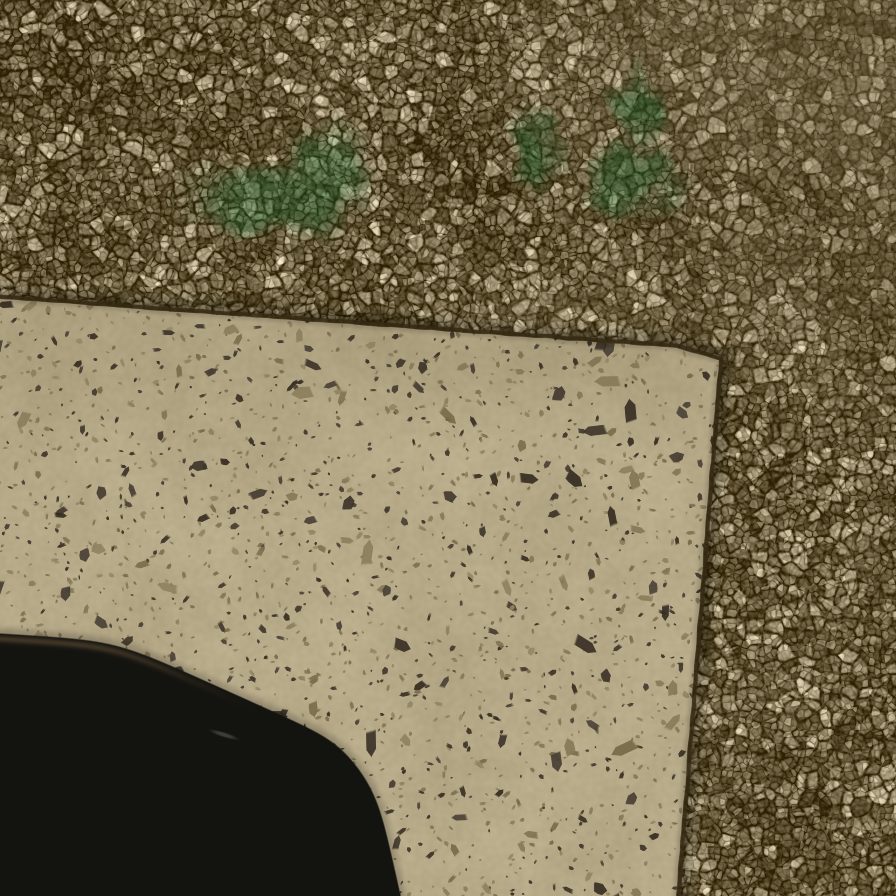
Reproduce this texture procedurally as a WebGL 2 fragment shader.

```glsl
#version 300 es
precision highp float;

uniform vec2 u_resolution;
out vec4 outColor;

const vec3 WARM_TINT = vec3(0.05, 0.0, -0.12);
const vec3 SLAB_COLOR = vec3(0.715, 0.665, 0.535);
const vec3 CHIP_DARK = vec3(0.20, 0.165, 0.12);
const vec3 CHIP_TAN = vec3(0.50, 0.45, 0.32);
const vec3 MOSS_COLOR = vec3(0.23, 0.36, 0.20);
const vec3 SEAM_COLOR = vec3(0.21, 0.16, 0.07);
const vec3 VOID_COLOR = vec3(0.075, 0.075, 0.06);
const vec3 RIM_COLOR = vec3(0.32, 0.26, 0.18);
const float GRAIN_CELLS = 68.0;
const float CHIP_CELLS = 26.0;
const float CHIP_SCALE_STEP = 1.75;
const float CHIP_DENSITY = 0.48;
const float VOID_ROUNDING = 0.008;

vec2 hash2(vec2 p) {
  vec3 q = fract(p.xyx * vec3(0.1031, 0.1030, 0.0973));
  q += dot(q, q.yzx + 33.33);
  return fract((q.xx + q.yz) * q.zy);
}

float gradientNoise(vec2 p) {
  vec2 cell = floor(p), f = fract(p);
  vec2 w = f * f * f * (f * (f * 6.0 - 15.0) + 10.0);
  vec4 corner;
  for (int i = 0; i < 4; i++) {
    vec2 o = vec2(i & 1, i >> 1);
    float a = 6.2832 * hash2(cell + o + 71.0).x;
    corner[i] = dot(vec2(cos(a), sin(a)), f - o);
  }
  return mix(mix(corner.x, corner.y, w.x), mix(corner.z, corner.w, w.x), w.y);
}

// Cellular pebbles: brightness with dark gaps between stones
float pebbles(vec2 p) {
  vec2 cell = floor(p), nearest = vec2(0.0);
  float d1 = 9.0, d2 = 9.0;
  for (int y = -1; y <= 1; y++)
  for (int x = -1; x <= 1; x++) {
    vec2 id = cell + vec2(x, y);
    float d = length(id + hash2(id) - p);
    if (d < d1) { d2 = d1; d1 = d; nearest = id; }
    else d2 = min(d2, d);
  }
  float tone = hash2(nearest + 19.0).y;
  return (0.25 + 0.75 * tone * tone) * smoothstep(0.0, 0.35, d2 - d1);
}

float blob(vec2 p, vec2 center, vec2 radius) {
  return 1.0 - smoothstep(0.35, 1.2, length((p - center) / radius));
}

vec3 concrete(vec2 p) {
  vec2 warped = p + 0.004 * vec2(gradientNoise(p * 50.0), gradientNoise(p * 50.0 + 9.0));
  float coarse = pebbles(warped * GRAIN_CELLS);
  float fine = pebbles(warped * GRAIN_CELLS * 1.9 + 40.0);
  float speck = gradientNoise(p * 210.0);
  float worn = smoothstep(0.55, 0.0, length(p - vec2(0.95, 0.95)));
  float stain = gradientNoise(p * 7.0) + 0.5 * gradientNoise(p * 16.0);
  float grain = 0.42 * (coarse - 0.30) + 0.30 * (fine - 0.30) + 0.14 * speck;
  float tone = 0.345 + grain * mix(1.05, 0.65, worn) + 0.07 * stain + 0.03 * worn;
  vec3 color = vec3(max(tone, 0.13)) + WARM_TINT;

  // Patches of moss with ragged borders
  vec2 q = p + 0.03 * vec2(gradientNoise(p * 24.0), gradientNoise(p * 24.0 + 5.0));
  float moss = max(blob(q, vec2(0.30, 0.775), vec2(0.10, 0.045)),
                   blob(q, vec2(0.36, 0.80), vec2(0.055, 0.065)));
  moss = max(moss, blob(q, vec2(0.60, 0.835), vec2(0.03, 0.05)));
  moss = max(moss, blob(q, vec2(0.705, 0.80), vec2(0.06, 0.038)));
  moss = max(moss, blob(q, vec2(0.714, 0.88), vec2(0.03, 0.045)));
  return mix(color, MOSS_COLOR + 0.5 * grain, 0.75 * moss);
}

// Angular stone chips at several sizes
vec3 terrazzo(vec2 p, float px) {
  float mottling = gradientNoise(p * 9.0) + 0.6 * gradientNoise(p * 38.0);
  vec3 color = SLAB_COLOR + 0.035 * mottling + 0.025 * gradientNoise(p * 130.0);
  color -= 0.035 * smoothstep(0.45, 0.65, p.y);
  for (int layer = 2; layer >= 0; layer--) {
    float cells = CHIP_CELLS * pow(CHIP_SCALE_STEP, float(layer));
    vec2 g = p * cells + float(layer) * 37.0;
    for (int y = -1; y <= 1; y++)
    for (int x = -1; x <= 1; x++) {
      vec2 id = floor(g) + vec2(x, y);
      vec2 r = hash2(id + 3.0), s = hash2(id + 57.0), t = hash2(id + 113.0);
      float angle = 6.2832 * s.x;
      vec2 q = mat2(cos(angle), -sin(angle), sin(angle), cos(angle)) * (g - id - r);
      float stretch = 1.0 + 1.6 * t.x * t.x;
      vec2 a = abs(q + vec2(0.25 * q.y, 0.0)) / vec2(stretch, 0.8);
      float d = max(max(a.x, a.y), 0.75 * (a.x + a.y) + 0.3 * q.x);
      d -= mix(0.07, 0.20, s.y * s.y);
      float cover = 1.0 - smoothstep(-0.6, 0.9, d / (px * cells));
      float dark = step(0.40 + 0.15 * float(layer), t.y);
      vec3 chip = mix(CHIP_TAN + 0.12 * (r.x - 0.3), CHIP_DARK + 0.1 * r.y, dark);
      color = mix(color, chip, cover * step(hash2(id + 201.0).x, CHIP_DENSITY) * 0.92);
    }
  }
  return color;
}

// Smooth union of the bounding half planes
float voidDistance(vec2 p) {
  vec4 planes = vec4((p.y - 0.293 + 0.06 * p.x) / 1.002,
                     (p.y - 0.232 + 0.45 * (p.x - 0.247)) / 1.097,
                     (p.y - 0.135 + 1.30 * (p.x - 0.408)) / 1.640,
                     (p.y - 0.028 + 4.50 * (p.x - 0.441)) / 4.610);
  return VOID_ROUNDING * log(dot(exp(planes / VOID_ROUNDING), vec4(1.0)));
}

void main() {
  vec2 p = gl_FragCoord.xy / u_resolution;
  float px = 1.0 / min(u_resolution.x, u_resolution.y);

  // Slab bounded by its top, right side and chamfered corner
  float top = max((p.y - 0.667 + 0.0728 * p.x) * 0.997, (p.y + 0.29 * p.x - 0.831) * 0.96);
  float side = (p.x - 0.755 - 0.0797 * p.y) * 0.997;
  float slab = max(top, side) + 0.0012 * gradientNoise(p * 45.0);
  vec3 ground = concrete(p) * mix(0.72, 1.0, smoothstep(0.0, 0.022, slab));
  vec3 stone = terrazzo(p, px) * mix(0.86, 1.0, smoothstep(0.0, 0.008, -slab));
  vec3 color = mix(stone, ground, smoothstep(-px, px, slab));
  float seam = 1.0 - smoothstep(0.0015, 0.0015 + 1.5 * px, abs(slab - 0.002));
  color = mix(color, SEAM_COLOR, 0.85 * seam);

  // Dark rounded form with a soft rim and a faint glint
  float hole = voidDistance(p);
  color *= mix(0.82, 1.0, smoothstep(0.0, 0.012, hole));
  float rim = exp(-pow((hole + 0.006) / 0.004, 2.0)) * (1.0 - smoothstep(0.08, 0.30, p.x));
  vec3 shade = mix(VOID_COLOR, RIM_COLOR, 0.7 * rim);
  shade += 0.16 * blob(p + vec2(0.0, 0.3 * (p.x - 0.25)), vec2(0.25, 0.18), vec2(0.016, 0.003));
  color = mix(shade, color, smoothstep(-px, px, hole));
  outColor = vec4(clamp(color, 0.0, 1.0), 1.0);
}
```
